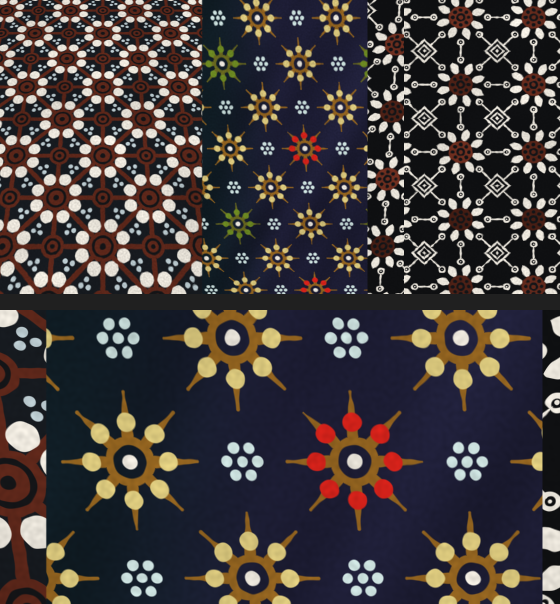
Top: the whole. Bottom: its middle third, enlarged.
This pattern is drawn by a WebGL 2 fragment shader. Its source:

```glsl
#version 300 es
precision highp float;
uniform vec2 u_resolution;
out vec4 outColor;

const float TAU = 6.2831853;
const vec3 IVORY = vec3(0.91, 0.89, 0.85);
const vec3 RUST = vec3(0.36, 0.15, 0.10);
const vec3 INK = vec3(0.075, 0.08, 0.09);
const vec3 GOLD = vec3(0.56, 0.38, 0.12);
const vec3 CREAM = vec3(0.84, 0.77, 0.48);
const vec3 MIST = vec3(0.72, 0.78, 0.80);

vec2 hash2(vec2 p) {
  p = vec2(dot(p, vec2(127.1, 311.7)), dot(p, vec2(269.5, 183.3)));
  return fract(sin(p) * 43758.55) * 2.0 - 1.0;
}

float gradientNoise(vec2 p) {
  vec2 i = floor(p), f = fract(p), e = vec2(0.0, 1.0);
  vec2 u = f * f * (3.0 - 2.0 * f);
  float low = mix(dot(hash2(i), f), dot(hash2(i + e.yx), f - e.yx), u.x);
  float high = mix(dot(hash2(i + e), f - e), dot(hash2(i + 1.0), f - 1.0), u.x);
  return mix(low, high, u.y);
}

float cover(float d, float blur) { return 1.0 - smoothstep(-blur, blur, d); }
float disc(vec2 p, float r) { return length(p) - r; }
float ring(vec2 p, float r, float halfWidth) { return abs(length(p) - r) - halfWidth; }
float segmentX(vec2 p, float a, float b, float halfWidth) {
  return length(vec2(p.x - clamp(p.x, a, b), p.y)) - halfWidth;
}
float leaf(vec2 p, float halfLength, float halfWidth) {
  float r = (halfLength * halfLength + halfWidth * halfWidth) / (2.0 * halfWidth);
  return length(vec2(p.x, abs(p.y) + r - halfWidth)) - r;
}

// Fold the plane into one of n equal sectors
vec2 sector(vec2 p, float n, float turn) {
  float w = TAU / n;
  float a = mod(atan(p.y, p.x) - turn + 0.5 * w, w) - 0.5 * w;
  return length(p) * vec2(cos(a), sin(a));
}

// Offset from the nearest grid point whose coordinates have an odd sum
vec2 oddLocal(vec2 g) {
  vec2 w = fract(vec2(g.x + g.y, g.x - g.y) * 0.5) - 0.5;
  return vec2(w.x + w.y, w.x - w.y);
}

// Receding net of rust spokes, ivory beads and small triplets
vec3 spokeNet(vec2 p, float px, float wobble) {
  float cell = 0.1064 + 0.077 * p.y;
  float blur = px / cell;
  vec2 s = oddLocal(vec2((p.x - 0.349) / cell, 2.114 / cell - 13.365));
  vec2 q = abs(s);
  q = vec2(max(q.x, q.y), min(q.x, q.y));
  vec2 node = q - vec2(1.0, 0.0);
  float spokes = min(q.y, (q.x - q.y) * 0.707) - 0.05;
  float hubs = min(disc(q, 0.29), disc(node, 0.23));
  vec3 col = mix(INK + vec3(0.01, 0.02, 0.03), RUST, cover(min(spokes, hubs) + wobble, blur));
  float marks = min(ring(q, 0.19, 0.025), disc(q, 0.06));
  marks = min(marks, min(ring(node, 0.135, 0.025), disc(node, 0.045)));
  col = mix(col, INK, cover(marks + wobble, blur));
  vec2 triplet = sector(q - vec2(0.67, 0.33), 3.0, -TAU / 8.0);
  col = mix(col, MIST, cover(disc(triplet - vec2(0.083, 0.0), 0.05) + wobble, blur));
  vec2 bead = sector(s, 8.0, TAU / 16.0) - vec2(0.44, 0.0);
  return mix(col, IVORY, cover(disc(bead, 0.135) + wobble, blur));
}

// Spiked suns alternating with seven-dot blossoms
vec3 sunField(vec2 p, float px, float wobble) {
  float row = 20.19 - sqrt(423.1 - 252.5 * p.y);
  float cell = 0.1337 - 0.0022 * row;
  float blur = px / cell;
  vec2 g = vec2((p.x - 1.0074 - 0.0092 * row) / cell, row);
  vec2 s = oddLocal(g);
  vec2 id = mod(floor(g - s + 0.5), 4.0);
  float red = float(id == vec2(0.0, 3.0));
  float green = float(id == vec2(2.0, 1.0));
  vec3 beadColor = mix(mix(CREAM, vec3(0.82, 0.13, 0.10), red), vec3(0.42, 0.53, 0.13), green);
  vec3 rayColor = mix(GOLD, vec3(0.40, 0.40, 0.12), green);
  float fold = gradientNoise(vec2(p.x * 9.0 + p.y * 5.0, p.y * 2.0));
  vec3 col = mix(vec3(0.06, 0.11, 0.14), vec3(0.11, 0.11, 0.20), smoothstep(0.69, 0.98, p.x));
  col *= 1.0 + 0.35 * fold;
  s *= vec2(0.95, 1.0);
  vec2 ray = sector(s, 8.0, 0.0);
  float spike = segmentX(ray, 0.2, 0.57, mix(0.05, 0.014, smoothstep(0.2, 0.57, ray.x)));
  col = mix(col, rayColor, cover(min(spike, ring(s, 0.175, 0.035)) + wobble, blur));
  col = mix(col, beadColor, cover(disc(ray - vec2(0.325, 0.0), 0.08) + wobble, blur));
  col = mix(col, IVORY, cover(disc(s, 0.065) + wobble, blur));
  vec2 b = oddLocal(g + vec2(1.0, 0.0)) * vec2(0.95, 1.0);
  float dots = min(disc(b, 0.046), disc(sector(b, 6.0, 0.0) - vec2(0.13, 0.0), 0.048));
  return mix(col, vec3(0.78, 0.86, 0.85), cover(dots + wobble, blur));
}

// Petalled flowers tied by beaded links and nested diamonds
vec3 flowerTrellis(vec2 p, float px, float wobble) {
  float strip = step(p.x, 1.372);
  vec2 origin = mix(vec2(1.564, 0.517), vec2(1.358 - 0.07 * p.y, 0.609), strip);
  vec2 g = (p - origin) / vec2(0.2475, 0.229);
  vec2 id = floor(g + 0.5), f = g - id, q = abs(f), e = 0.5 - q;
  float blur = px / 0.238;
  vec2 axis = vec2(max(q.x, q.y), min(q.x, q.y));
  vec2 diagonal = vec2(e.x + e.y, e.x - e.y) * 0.707;
  float diamond = (e.x + e.y) * 0.707;
  float lines = min(abs(diamond - 0.115) - 0.014, abs(diamond - 0.06) - 0.012);
  lines = min(lines, min(diamond - 0.018, segmentX(diagonal, 0.12, 0.31, 0.012)));
  lines = min(lines, segmentX(axis, 0.41, 0.5, 0.013));
  vec2 ends = axis - vec2(0.37, 0.0), tips = diagonal - vec2(0.345, 0.0);
  lines = min(lines, min(ring(ends, 0.038, 0.013), ring(tips, 0.038, 0.013)));
  lines = min(lines, min(disc(ends, 0.011), disc(tips, 0.011)));
  vec2 petal = sector(f, 8.0, TAU / 16.0 + 0.12 * hash2(id).x) - vec2(0.25, 0.0);
  lines = min(lines, leaf(petal, 0.095, 0.055));
  vec3 col = mix(INK * 0.75, IVORY, cover(lines + wobble, blur));
  vec3 heart = RUST * (1.0 + 0.3 * hash2(id + 3.0).y);
  col = mix(col, heart, cover(disc(f, 0.165) + wobble, blur));
  float seeds = min(disc(sector(f, 8.0, 0.0) - vec2(0.11, 0.0), 0.025), ring(f, 0.045, 0.015));
  return mix(col, INK, cover(seeds + wobble, blur));
}

void main() {
  // Depth runs down from the top edge
  vec2 uv = gl_FragCoord.xy / u_resolution;
  vec2 p = vec2(uv.x * 1.901, 1.0 - uv.y);
  float px = 1.0 / u_resolution.y;
  float wobble = 0.016 * gradientNoise(p * 75.0);

  // Three cloths side by side
  vec3 col = spokeNet(p, px, wobble);
  col = mix(col, sunField(p, px, wobble), smoothstep(-px, px, p.x - 0.686));
  col = mix(col, flowerTrellis(p, px, wobble), smoothstep(-px, px, p.x - 1.2475));

  // Uneven dye and woven grain
  col *= 1.0 + 0.12 * gradientNoise(p * 7.0) + 0.12 * gradientNoise(p * 150.0);
  outColor = vec4(clamp(col, 0.0, 1.0), 1.0);
}
```
